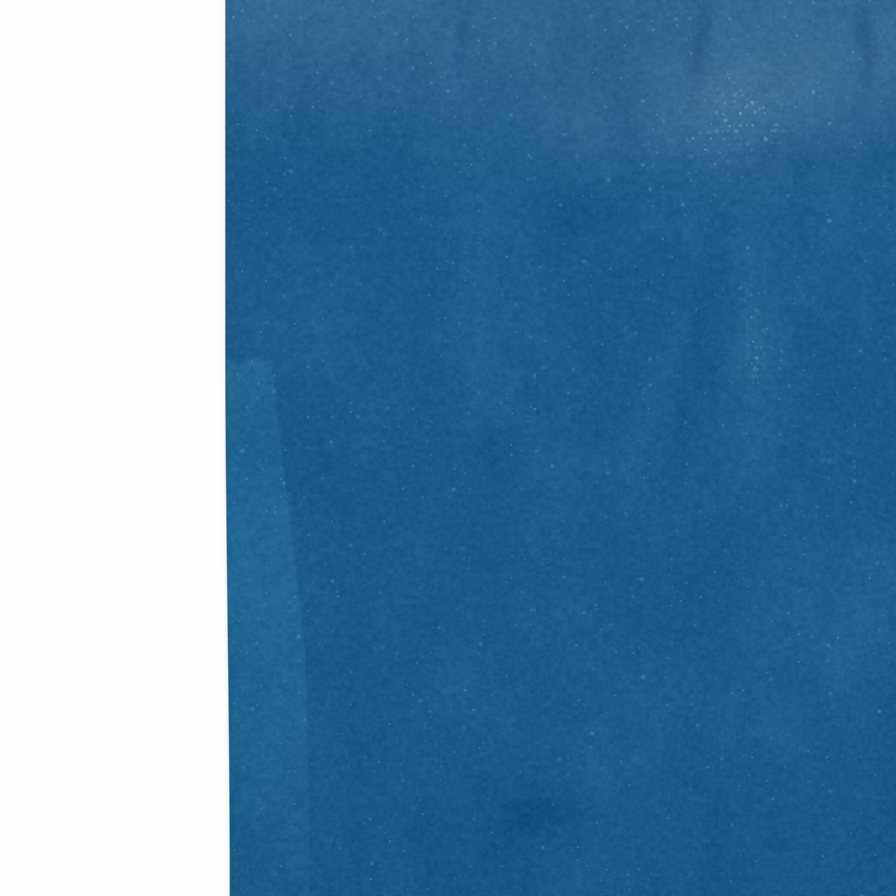
Write a WebGL 1 fragment shader that draws this texture.

```glsl
precision highp float;
// Worn blue paper with a pale taped strip, stains and specks, beside a white margin.
uniform vec2 u_resolution;

float hash(vec2 p) {
  vec3 q = fract(vec3(p.xyx) * 0.1031);
  q += dot(q, q.yzx + 33.33);
  return fract((q.x + q.y) * q.z);
}

float noise(vec2 p) {
  vec2 cell = floor(p), f = fract(p);
  f = f * f * (3.0 - 2.0 * f);
  return mix(mix(hash(cell), hash(cell + vec2(1.0, 0.0)), f.x),
             mix(hash(cell + vec2(0.0, 1.0)), hash(cell + vec2(1.0)), f.x), f.y);
}

float fbm(vec2 p) {
  float sum = 0.0, amplitude = 0.5;
  for (int i = 0; i < 5; i++) {
    sum += amplitude * noise(p);
    p = mat2(1.6, 1.2, -1.2, 1.6) * p + 7.3;
    amplitude *= 0.5;
  }
  return sum;
}

// Soft elliptical spot
float spot(vec2 p, vec2 center, vec2 radius) {
  vec2 d = (p - center) / radius;
  return exp(-dot(d, d));
}

// One jittered round fleck in some of the cells
float flecks(vec2 p, float cells, float density) {
  vec2 cell = floor(p * cells);
  vec2 center = 0.3 + 0.4 * vec2(hash(cell + 11.0), hash(cell + 47.0));
  float radius = 0.12 + 0.18 * hash(cell + 83.0);
  float shape = 1.0 - smoothstep(radius * 0.4, radius + 0.1, length(fract(p * cells) - center));
  return shape * step(1.0 - density, hash(cell + 5.0)) * (0.4 + 0.6 * hash(cell + 29.0));
}

void main() {
  vec2 uv = gl_FragCoord.xy / u_resolution;
  float pixel = 1.0 / u_resolution.x;
  vec2 warped = uv + 0.035 * (vec2(fbm(uv * 14.0), fbm(uv * 14.0 + 31.0)) - 0.5);

  // Base tone and the faded, greyer top
  vec3 color = mix(vec3(0.088, 0.345, 0.520), vec3(0.108, 0.362, 0.538), smoothstep(0.0, 0.3, uv.y));
  float faded = smoothstep(0.72, 1.02, warped.y + 0.04 * (uv.x - 0.6));
  color += vec3(0.085, 0.035, 0.020) * faded;
  color += vec3(0.9, 0.9, 0.8) * 0.055 * (fbm(uv * vec2(9.0, 6.0)) - 0.48);
  color += 0.035 * (fbm(uv * vec2(30.0, 16.0) + 9.0) - 0.48);

  // Pale clouds
  float pale = 0.8 * spot(warped, vec2(0.80, 0.875), vec2(0.085, 0.055))
             + 0.5 * spot(warped, vec2(0.64, 0.87), vec2(0.04, 0.045))
             + 0.5 * spot(warped, vec2(0.90, 0.91), vec2(0.10, 0.06))
             + 0.35 * spot(warped, vec2(0.84, 0.62), vec2(0.025, 0.11))
             + 0.3 * spot(warped, vec2(0.64, 0.48), vec2(0.06, 0.02))
             + 0.25 * spot(warped, vec2(0.95, 0.28), vec2(0.06, 0.07))
             + 0.4 * spot(warped, vec2(0.648, 0.315), vec2(0.012, 0.006));
  color += vec3(0.085, 0.055, 0.040) * pale;

  // Dark stains and vertical runs
  float dark = 0.8 * spot(warped, vec2(0.555, 0.49), vec2(0.022, 0.035))
             + 0.9 * spot(warped, vec2(0.62, 0.09), vec2(0.05, 0.03))
             + 0.8 * spot(warped, vec2(0.65, 0.77), vec2(0.045, 0.03))
             + 0.5 * spot(warped, vec2(0.93, 0.825), vec2(0.09, 0.025))
             + 0.7 * spot(warped, vec2(0.785, 0.61), vec2(0.014, 0.06))
             + 0.6 * spot(warped, vec2(0.765, 0.53), vec2(0.012, 0.05))
             + 0.8 * spot(warped, vec2(0.512, 0.96), vec2(0.009, 0.04))
             + 1.0 * spot(warped, vec2(0.782, 0.95), vec2(0.010, 0.08))
             + 1.0 * spot(warped, vec2(0.962, 0.95), vec2(0.009, 0.06))
             + 0.4 * spot(warped, vec2(0.42, 0.36), vec2(0.10, 0.20));
  color -= vec3(0.032, 0.042, 0.034) * dark;

  // Taped strip with a slanted right side
  float stripEdge = 0.346 - 0.005 * smoothstep(0.0, 0.27, uv.y) - 0.118 * max(uv.y - 0.27, 0.0);
  float strip = (1.0 - smoothstep(-0.0015, 0.0015, uv.x - stripEdge))
              * (1.0 - smoothstep(0.595, 0.609, uv.y + 0.01 * noise(uv * 60.0)));
  color += vec3(0.020, 0.035, 0.034) * strip * (0.55 + 0.45 * smoothstep(0.0, 0.35, uv.y));

  // Fibre grain
  float grain = noise(uv * 300.0) + noise(uv * vec2(170.0, 210.0) + 3.0) - 1.0;
  color += 0.027 * grain + 0.018 * (noise(uv * 480.0 + 17.0) - 0.5);

  // Scattered dust, and clusters of bright flecks
  float dust = 0.5 * flecks(uv, 190.0, 0.035) + 0.5 * flecks(uv + 0.37, 110.0, 0.02);
  float cluster = spot(uv, vec2(0.83, 0.865), vec2(0.045, 0.035))
                + 0.7 * spot(uv, vec2(0.78, 0.84), vec2(0.025, 0.012))
                + 0.9 * spot(uv, vec2(0.842, 0.635), vec2(0.012, 0.065))
                + 0.6 * spot(uv, vec2(0.73, 0.688), vec2(0.014, 0.010))
                + 0.5 * spot(uv, vec2(0.94, 0.48), vec2(0.025, 0.025))
                + 0.5 * spot(uv, vec2(0.475, 0.19), vec2(0.016, 0.035));
  dust += min(cluster, 1.0) * (flecks(uv + 0.13, 150.0, 0.28) + 0.7 * flecks(uv + 0.71, 95.0, 0.3));
  color += vec3(0.24, 0.20, 0.15) * dust;

  // White margin with a faint shadow along the sheet
  float sheetEdge = 0.2515 + 0.005 * smoothstep(0.62, 0.0, uv.y);
  float sheet = smoothstep(-pixel, pixel, uv.x - sheetEdge);
  color *= 1.0 - 0.12 * exp(-max(uv.x - sheetEdge, 0.0) * 400.0);
  vec3 margin = vec3(0.995) - 0.06 * exp(-max(sheetEdge - uv.x, 0.0) * 500.0);
  gl_FragColor = vec4(clamp(mix(margin, color, sheet), 0.0, 1.0), 1.0);
}
```
